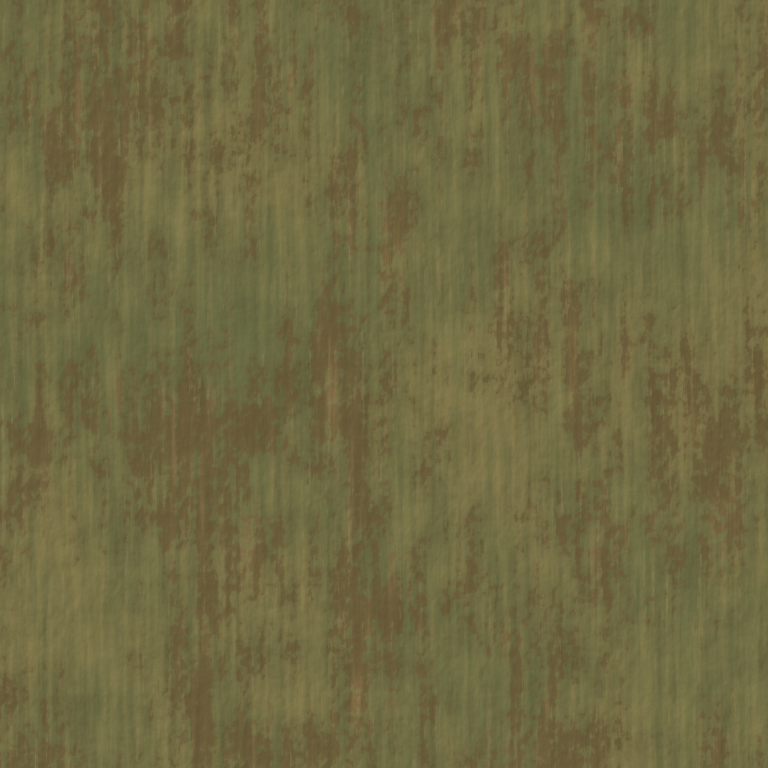
Reproduce this texture procedurally as a three.js fragment shader.

```glsl
varying vec2 vUv;

// Colours
const vec3 RUST_BROWN = vec3(0.417, 0.360, 0.225);
const vec3 RUST_RED = vec3(0.472, 0.388, 0.255);
const vec3 MOSS_GREEN = vec3(0.405, 0.415, 0.260);
const vec3 OLIVE = vec3(0.490, 0.455, 0.285);
const vec3 SCRATCH_PALE = vec3(0.525, 0.465, 0.305);

// Feature sizes, in cycles across the canvas
const vec2 PATCH_FREQ = vec2(6.5, 4.2);
const vec2 STREAK_FREQ = vec2(46.0, 3.4);
const vec2 GRIT_FREQ = vec2(95.0, 66.0);
const vec2 TINT_FREQ = vec2(5.5, 3.0);
const vec2 LINE_FREQ = vec2(95.0, 5.0);
const vec2 SCRATCH_FREQ = vec2(120.0, 7.0);
const vec2 MOTTLE_FREQ = vec2(24.0, 17.0);

// Strengths
const float PATCH_WEIGHT = 0.66;
const float STREAK_WEIGHT = 0.52;
const float GRIT_WEIGHT = 0.46;
const float MOTTLE_WEIGHT = 0.34;
const float PAINT_BIAS = 0.09;
const float WASH_SOFTNESS = 0.55;
const float CHIP_SOFTNESS = 0.09;
const float CHIP_SHARE = 0.45;
const float SCRATCH_OPACITY = 0.40;
const float LINE_CONTRAST = 0.07;
const float MOTTLE_CONTRAST = 0.04;
const float RELIEF_CONTRAST = 0.06;
const vec2 RELIEF_OFFSET = vec2(-0.0018, 0.0022);

// Random unit gradient for a lattice point
vec2 gradientAt(vec2 cell) {
  vec3 p = fract(cell.xyx * vec3(0.1031, 0.1030, 0.0973));
  p += dot(p, p.yzx + 33.33);
  float angle = 6.28318 * fract((p.x + p.y) * p.z);
  return vec2(cos(angle), sin(angle));
}

float gradientNoise(vec2 p) {
  vec2 i = floor(p);
  vec2 f = p - i;
  vec2 u = f * f * f * (f * (f * 6.0 - 15.0) + 10.0);
  vec2 e = vec2(1.0, 0.0);
  float a = dot(gradientAt(i), f);
  float b = dot(gradientAt(i + e.xy), f - e.xy);
  float c = dot(gradientAt(i + e.yx), f - e.yx);
  float d = dot(gradientAt(i + e.xx), f - e.xx);
  return mix(mix(a, b, u.x), mix(c, d, u.x), u.y);
}

// Octaves are shifted so that their lattices do not line up
float fbm(vec2 p) {
  float sum = 0.0;
  float amplitude = 1.0;
  for (int i = 0; i < 4; i++) {
    sum += amplitude * gradientNoise(p);
    p = p * 2.03 + vec2(17.3, 9.1);
    amplitude *= 0.5;
  }
  return sum;
}

// Height of the worn paint: broad patches, vertical runs, ragged grit
float paintHeight(vec2 uv, float grit, float mottle) {
  float patches = fbm(uv * PATCH_FREQ + 3.7);
  float streaks = fbm(uv * STREAK_FREQ + 41.2);
  return PATCH_WEIGHT * patches + STREAK_WEIGHT * streaks
    + GRIT_WEIGHT * grit + MOTTLE_WEIGHT * mottle + PAINT_BIAS;
}

void main() {
  // Slight sideways wobble keeps the runs from being ruler straight
  vec2 uv = vUv;
  uv.x += 0.0015 * gradientNoise(vUv * vec2(9.0, 14.0));

  float grit = fbm(uv * GRIT_FREQ);
  float litGrit = fbm((uv + RELIEF_OFFSET) * GRIT_FREQ);
  float lines = fbm(uv * LINE_FREQ + 83.0);
  float mottle = fbm(uv * MOTTLE_FREQ + 59.0);

  // Paint shifts between moss green and olive, partly along the runs
  float tint = 0.8 * fbm(uv * TINT_FREQ + 23.0) + 0.4 * lines + 0.3 * mottle;
  vec3 paint = mix(MOSS_GREEN, OLIVE, smoothstep(-0.60, 0.80, tint));

  // Bare ground with sparse reddish runs
  float redness = smoothstep(0.00, 0.85, lines + 0.5 * mottle);
  vec3 ground = mix(RUST_BROWN, RUST_RED, redness);

  // Soft wash of paint, broken by crisp chips
  float height = paintHeight(uv, grit, mottle);
  float wash = smoothstep(-WASH_SOFTNESS, WASH_SOFTNESS, height);
  float chips = smoothstep(-CHIP_SOFTNESS, CHIP_SOFTNESS, height + 0.08);
  vec3 color = mix(ground, paint, mix(wash, chips, CHIP_SHARE));

  // Thin pale scratches, interrupted by the grit
  float scratch = fbm(uv * SCRATCH_FREQ + 131.0) + 0.35 * grit;
  color = mix(color, SCRATCH_PALE,
    SCRATCH_OPACITY * smoothstep(0.38, 0.62, scratch));

  // Brightness: fine runs, soft mottling and chipped relief
  float shade = 1.0 + LINE_CONTRAST * lines + MOTTLE_CONTRAST * mottle;
  shade += RELIEF_CONTRAST * (grit - litGrit);
  gl_FragColor = vec4(color * shade, 1.0);
}
```
